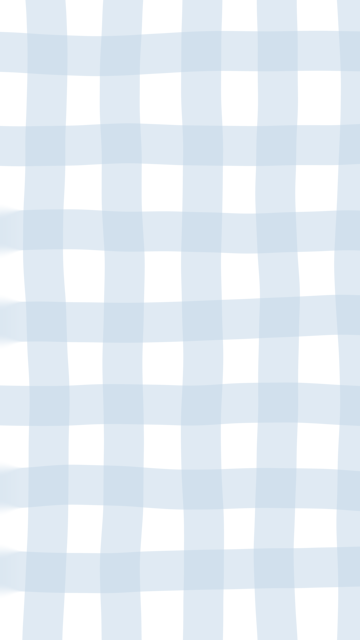
This pattern is drawn by a Shadertoy shader. Its source:

```glsl
// Hand-painted gingham: five upright and seven level translucent blue bands on white.
// Each band is a distance to a centre line bent by gradient noise; crossings darken
// because both bands are blended in turn. Some level bands have a soft left end.

vec2 hashGradient(vec2 cell) {
    float h = fract(sin(dot(cell, vec2(127.1, 311.7))) * 43758.5);
    return vec2(cos(6.2832 * h), sin(6.2832 * h));
}

float gradientNoise(vec2 p) {
    vec2 i = floor(p), f = fract(p);
    vec2 u = f * f * f * (f * (f * 6.0 - 15.0) + 10.0);
    vec2 e = vec2(0.0, 1.0);
    float low = mix(dot(hashGradient(i), f),
                    dot(hashGradient(i + e.yx), f - e.yx), u.x);
    float high = mix(dot(hashGradient(i + e.xy), f - e.xy),
                     dot(hashGradient(i + e.yy), f - e.yy), u.x);
    return mix(low, high, u.y);
}

// Sideways drift of a band at a position along its length
float wobble(float along, float seed) {
    return 0.025 * gradientNoise(vec2(along * 2.3, seed * 3.37 + 0.45))
         + 0.003 * gradientNoise(vec2(along * 7.0, seed * 5.71 + 20.5));
}

// Coverage of a band from the distance to its centre line
float band(float offset, float softness) {
    return 1.0 - smoothstep(-softness, softness, abs(offset) - 0.0555);
}

void mainImage(out vec4 fragColor, in vec2 fragCoord) {
    vec2 p = fragCoord / iResolution.x;
    float edge = 0.8 / iResolution.x;

    // Upright bands
    float column = clamp(round((p.x - 0.123) / 0.2176), 0.0, 4.0);
    float columnCentre = 0.123 + 0.2176 * column + wobble(p.y, column);
    float upright = band(p.x - columnCentre, edge);

    // Level bands, spaced slightly closer at the bottom
    float row = clamp(round((p.y - 0.192) / 0.2396), 0.0, 6.0);
    float rowCentre = 0.192 + 0.2396 * row - 0.018 * sin(row * 0.5236)
                    + wobble(p.x, row + 11.0);

    // Brushed left ends: blurred edge and slightly denser paint
    float brushed = row < 5.5 && mod(row, 3.0) < 1.5 ? 1.0 : 0.0;
    float fade = brushed * (1.0 - smoothstep(0.0, 0.065, p.x));
    float level = band(p.y - rowCentre, edge + 0.022 * fade) * (1.0 + 0.15 * fade);

    // Two translucent coats over white
    vec3 paint = vec3(0.768, 0.844, 0.910);
    vec3 color = mix(vec3(1.0), paint, 0.525 * upright);
    color = mix(color, paint, 0.525 * level);
    fragColor = vec4(color, 1.0);
}
```
